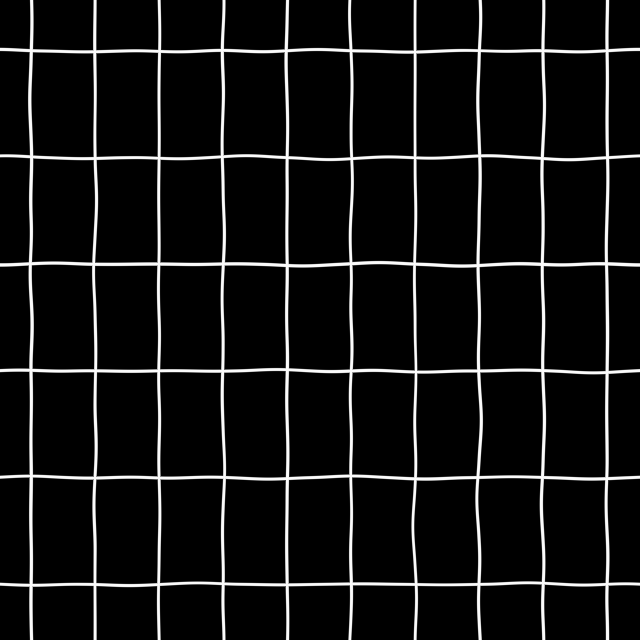
Reproduce this pattern procedurally as a Shadertoy shader.

```glsl
#define COLUMNS 10.0
#define ROWS 6.0
#define LINE_OFFSET vec2(0.486, 0.522)  // line position inside its cell
#define LINE_WIDTH 0.0048
#define WIDTH_VARIATION 0.3
#define WOBBLE 0.0075
#define WOBBLE_CELLS 8.0                // whole number, so the wobble wraps
#define EDGE_SOFTNESS 0.0019
#define GROUND_COLOR vec3(0.0)
#define LINE_COLOR vec3(0.985)

float hash(vec2 p) {
    vec3 q = fract(vec3(p.xyx) * 0.1031);
    q += dot(q, q.yzx + 33.33);
    return fract((q.x + q.y) * q.z);
}

// Slope in -1..1 at a lattice point, wrapped to the period
float slopeAt(float lattice, float period, float seed) {
    return 2.0 * hash(vec2(mod(lattice, period) + 3.0, seed)) - 1.0;
}

// Periodic one-dimensional gradient noise
float gradientNoise(float t, float period, float seed) {
    float cell = floor(t);
    float f = t - cell;
    float blend = f * f * f * (f * (f * 6.0 - 15.0) + 10.0);
    return mix(slopeAt(cell, period, seed) * f,
               slopeAt(cell + 1.0, period, seed) * (f - 1.0), blend);
}

// Coverage of hand-drawn parallel lines: one per cell, running along "along"
float wavyLines(float across, float along, float count, float offset, float seed) {
    float index = floor(across * count);
    float lineSeed = seed + index * 7.31;
    float phase = hash(vec2(lineSeed, 5.7));

    // Each line bends on its own, with its own phase
    float t = (along + phase) * WOBBLE_CELLS;
    float bend = WOBBLE * gradientNoise(t, WOBBLE_CELLS, lineSeed);
    float dist = abs(across - (index + offset) / count - bend);

    // Stroke width differs between lines and swells slightly along them
    float swell = 0.6 * (hash(vec2(lineSeed, 19.3)) - 0.5)
                + 0.6 * gradientNoise(t, WOBBLE_CELLS, lineSeed + 41.0);
    float halfWidth = 0.5 * LINE_WIDTH * (1.0 + WIDTH_VARIATION * swell);

    float blur = 0.5 * max(EDGE_SOFTNESS, 1.5 / min(iResolution.x, iResolution.y));
    return 1.0 - smoothstep(halfWidth - blur, halfWidth + blur, dist);
}

void mainImage(out vec4 fragColor, in vec2 fragCoord) {
    vec2 uv = fragCoord / iResolution.xy;

    float vertical = wavyLines(uv.x, uv.y, COLUMNS, LINE_OFFSET.x, 11.0);
    float horizontal = wavyLines(uv.y, uv.x, ROWS, LINE_OFFSET.y, 137.0);

    // Union of both line families
    float ink = max(vertical, horizontal);
    fragColor = vec4(mix(GROUND_COLOR, LINE_COLOR, ink), 1.0);
}
```
